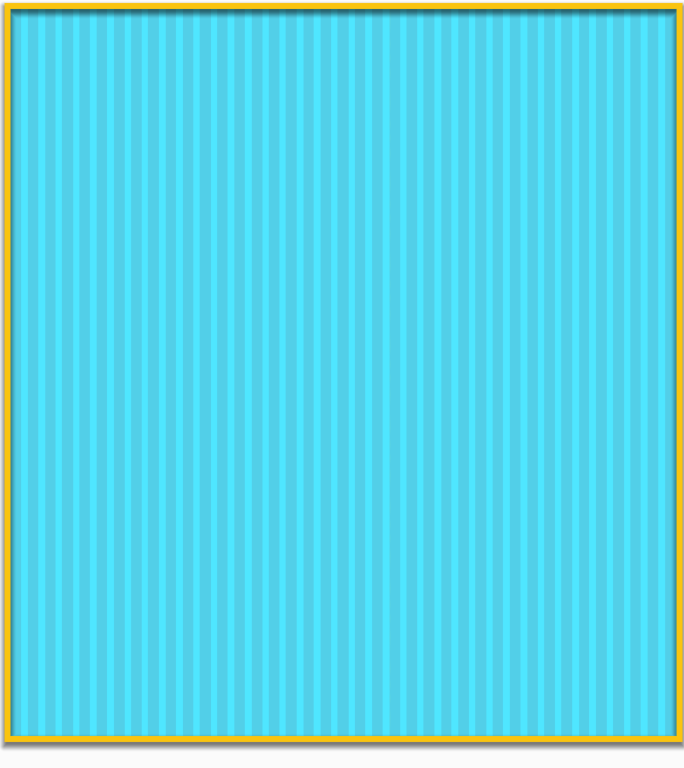
Write a WebGL 1 fragment shader that draws this pattern.

```glsl
precision highp float;
// Upright two-tone cyan stripes inside a thin golden frame on near-white paper.
// Stripes repeat with fract-like cells; the frame is a hollow box distance whose
// lowered, blurred copy casts a soft shadow both inside and outside.

uniform vec2 u_resolution;

// Signed distance to a hollow box whose outer edge has the given half size.
float frameDistance(vec2 p, vec2 halfSize, float thickness) {
  vec2 q = abs(p) - halfSize;
  float box = length(max(q, 0.0)) + min(max(q.x, q.y), 0.0);
  return abs(box + 0.5 * thickness) - 0.5 * thickness;
}

// Bright-stripe coverage, with tiny differences in width and position.
float stripeMask(float x, float pixel) {
  float period = 0.02242;
  float s = (x - 0.3233) / period;
  float id = floor(s + 0.5);
  float shift = 0.012 * sin(id * 2.4);
  float halfWidth = 0.192 + 0.014 * sin(id * 4.7 + 1.0);
  float d = (abs(s - id - shift) - halfWidth) * period;
  return 1.0 - smoothstep(-0.7 * pixel, 0.7 * pixel, d);
}

void main() {
  // The canvas height is one unit.
  float pixel = 1.0 / u_resolution.y;
  vec2 p = gl_FragCoord.xy * pixel;
  vec2 centered = p - vec2(0.5 * u_resolution.x * pixel + 0.002, 0.515);
  vec2 halfSize = vec2(0.5 * u_resolution.x * pixel - 0.0039, 0.4811);

  // Striped panel
  vec3 cyan = mix(vec3(0.32, 0.81, 0.91), vec3(0.31, 0.90, 1.0),
                  stripeMask(p.x, pixel));

  // Faint, broken seam right of the middle
  float seam = 1.0 - smoothstep(0.0004, 0.0016, abs(p.x - 0.508));
  float breaks = 0.6 + 0.4 * sin(p.y * 240.0 + 2.0 * sin(p.y * 61.0));
  cyan = mix(cyan, vec3(0.38, 0.85, 0.86), 0.3 * seam * breaks);

  // Panel on paper
  vec2 inset = abs(centered) - halfSize + 0.004;
  float panel = 1.0 - smoothstep(-0.5 * pixel, 0.5 * pixel, max(inset.x, inset.y));
  vec3 color = mix(vec3(0.985), cyan, panel);

  // Soft shadow below the frame
  float lowered = frameDistance(centered + vec2(0.0, 0.005), halfSize, 0.0078);
  color *= 1.0 - 0.52 * (1.0 - smoothstep(-0.004, 0.0085, lowered));

  // Golden frame
  float d = frameDistance(centered, halfSize, 0.0078);
  float gold = 1.0 - smoothstep(-0.7 * pixel, 0.7 * pixel, d);
  color = mix(color, vec3(0.98, 0.77, 0.06), gold);

  gl_FragColor = vec4(color, 1.0);
}
```
